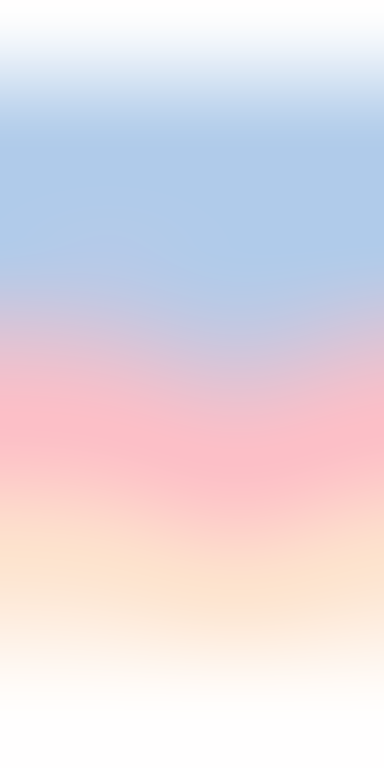
A Shadertoy shader for this background:

```glsl
// Soft bell curve around a centre
float bell(float x, float centre, float width) {
    float d = (x - centre) / width;
    return exp(-d * d);
}

// Vertical colour ramp, depth runs from 0 at the top to 1 at the bottom
vec3 skyRamp(float depth) {
    vec3 white = vec3(1.0, 0.998, 0.996);
    vec3 blue  = vec3(0.69, 0.797, 0.917);
    vec3 pink  = vec3(0.99, 0.748, 0.78);
    vec3 peach = vec3(0.992, 0.89, 0.805);

    vec3 color = mix(white, blue, smoothstep(0.0, 0.2, depth));
    color = mix(color, pink, smoothstep(0.31, 0.57, depth));
    color = mix(color, peach, smoothstep(0.56, 0.75, depth));
    return mix(color, white, smoothstep(0.72, 0.95, depth));
}

void mainImage(out vec4 fragColor, in vec2 fragCoord) {
    vec2 uv = fragCoord / iResolution.xy;
    float depth = 1.0 - uv.y;

    // Bend the middle bands downwards, right of centre
    float middle = smoothstep(0.25, 0.45, depth) * (1.0 - smoothstep(0.7, 0.95, depth));
    float sag = 0.05 * bell(uv.x, 0.62, 0.3) - 0.018;
    vec3 color = skyRamp(depth - sag * middle);

    // Faint lilac haze in the blue, left of centre
    float haze = bell(uv.x, 0.28, 0.22) * bell(depth, 0.33, 0.06);
    color = mix(color, vec3(0.78, 0.78, 0.9), 0.2 * haze);

    fragColor = vec4(color, 1.0);
}
```
